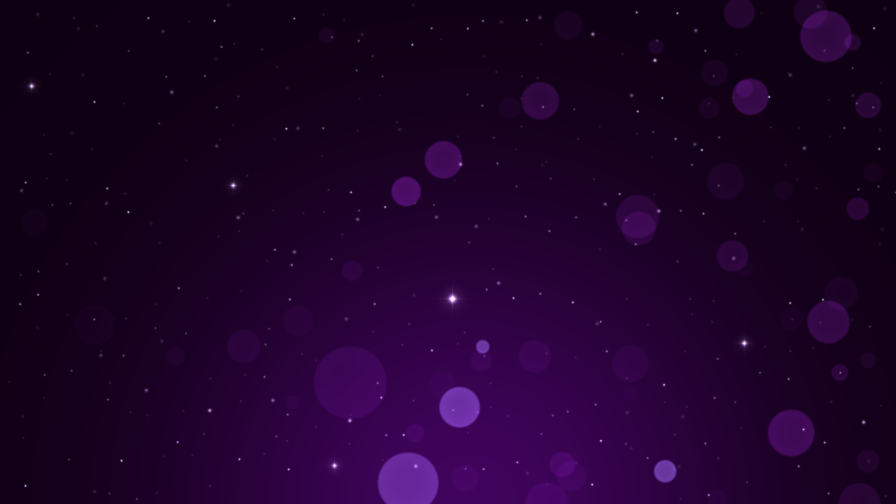
Give the GLSL for this background, as a WebGL 1 fragment shader.

```glsl
precision highp float;

uniform vec2 u_resolution;

const vec3 NIGHT = vec3(0.055, 0.0, 0.07);
const vec3 VIOLET = vec3(0.25, 0.012, 0.36);
const vec3 PURPLE = vec3(0.20, 0.05, 0.27);
const vec3 LILAC = vec3(0.23, 0.20, 0.36);
const vec3 STARLIGHT = vec3(0.86, 0.78, 0.95);

float hash(vec2 p) {
  return fract(sin(dot(p, vec2(127.1, 311.7))) * 43758.5453);
}

// Soft-edged bokeh disc with a slightly brighter rim
float disc(vec2 p, vec2 center, float radius, float pixel) {
  float d = length(p - center);
  float edge = max(pixel, 0.003);
  float fill = 1.0 - smoothstep(radius - edge, radius + edge, d);
  return fill * (0.88 + 0.12 * smoothstep(0.3, 1.0, d / radius));
}

// Round core with a faint halo and four thin rays
float sparkle(vec2 p, vec2 center, float size) {
  vec2 q = abs(p - center);
  float d2 = dot(q, q) / (size * size);
  float rays = exp(-(q.x + q.y) / (size * 1.6)) * exp(-min(q.x, q.y) / (size * 0.2));
  return exp(-d2) + 0.12 * exp(-d2 * 0.12) + 0.35 * rays;
}

vec3 backdrop(vec2 p) {
  vec2 q = p - vec2(0.04, 0.0);
  return mix(NIGHT, VIOLET, exp(-3.2 * dot(q, q)));
}

// Faint discs, denser and brighter on the right
float scatteredDiscs(vec2 p, float halfWidth, float pixel) {
  float sum = 0.0;
  for (int i = 0; i < 44; i++) {
    float id = float(i);
    float across = pow(hash(vec2(id, 1.3)), 0.72);
    vec2 center = vec2((across * 2.0 - 1.0) * halfWidth, hash(vec2(id, 5.7)));
    float radius = mix(0.012, 0.043, pow(hash(vec2(id, 9.1)), 1.4));
    float strength = mix(0.08, 0.55, hash(vec2(id, 3.9)) * across);
    sum += strength * disc(p, center, radius, pixel);
  }
  return sum;
}

// One small star at most in each grid cell
float starField(vec2 p, float cell, float seed, float density, float size) {
  vec2 id = floor(p / cell);
  vec2 offset = vec2(hash(id + seed), hash(id + seed + 17.3));
  vec2 center = (id + mix(vec2(0.15), vec2(0.85), offset)) * cell;
  float present = step(hash(id + seed + 41.9), density);
  float strength = mix(0.1, 0.9, pow(hash(id + seed + 73.1), 3.0));
  vec2 q = (p - center) / size;
  return present * strength * exp(-dot(q, q));
}

void main() {
  float pixel = 1.0 / u_resolution.y;
  vec2 p = gl_FragCoord.xy * pixel;
  float halfWidth = 0.5 * u_resolution.x * pixel;
  p.x -= halfWidth;

  vec3 color = backdrop(p);
  color += PURPLE * scatteredDiscs(p, halfWidth, pixel);

  // Large purple discs
  float purple = 0.30 * disc(p, vec2(-0.194, 0.241), 0.072, pixel);
  purple += 0.85 * disc(p, vec2(-0.009, 0.683), 0.037, pixel);
  purple += 1.00 * disc(p, vec2(-0.083, 0.620), 0.029, pixel);
  purple += 0.60 * disc(p, vec2(0.183, 0.800), 0.037, pixel);
  purple += 0.75 * disc(p, vec2(0.750, 0.928), 0.051, pixel);
  purple += 0.80 * disc(p, vec2(0.600, 0.808), 0.036, pixel);
  purple += 0.65 * disc(p, vec2(0.755, 0.361), 0.042, pixel);
  purple += 0.80 * disc(p, vec2(0.681, 0.141), 0.046, pixel);
  color += PURPLE * purple;

  // Bright lilac discs near the glow
  float lilac = 0.80 * disc(p, vec2(-0.079, 0.042), 0.060, pixel);
  lilac += disc(p, vec2(0.023, 0.192), 0.040, pixel);
  lilac += 1.15 * disc(p, vec2(0.431, 0.065), 0.022, pixel);
  lilac += 1.10 * disc(p, vec2(0.069, 0.312), 0.013, pixel);
  color += LILAC * lilac;

  // Star dust in two grain sizes
  float stars = starField(p, 0.055, 2.0, 0.5, 0.0021);
  stars += starField(p, 0.13, 8.0, 0.6, 0.0032);

  // Leading sparkles
  stars += 1.1 * sparkle(p, vec2(0.009, 0.407), 0.0065);
  stars += 0.9 * sparkle(p, vec2(0.588, 0.319), 0.0045);
  stars += 0.8 * sparkle(p, vec2(-0.426, 0.632), 0.0042);
  stars += 0.8 * sparkle(p, vec2(-0.826, 0.829), 0.0042);
  stars += 0.8 * sparkle(p, vec2(-0.225, 0.076), 0.0042);
  color += STARLIGHT * stars;

  gl_FragColor = vec4(color, 1.0);
}
```
